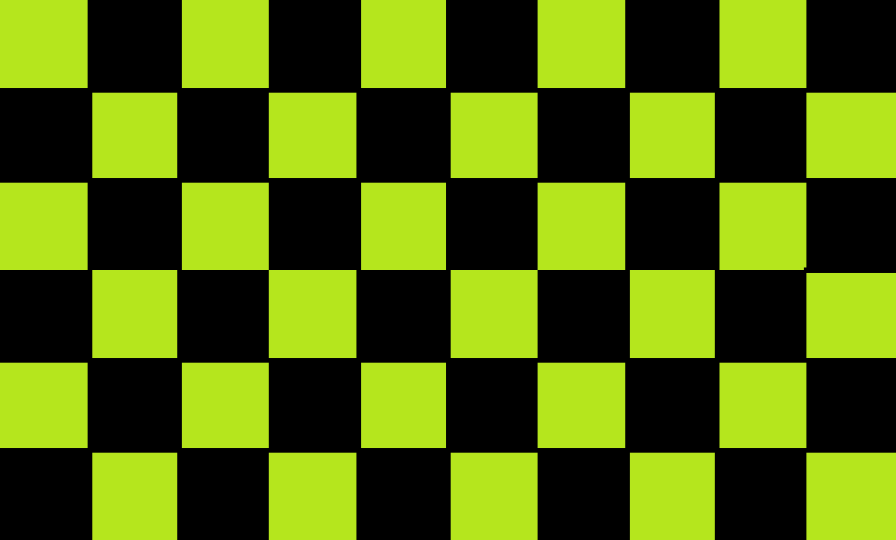
This pattern is drawn by a WebGL 2 fragment shader. Its source:

```glsl
#version 300 es
precision highp float;
// Lime and black checkerboard of 10 by 6 cells. Each lime cell is a box inset
// from the grid lines, except on every third line, where boxes meet the line.
// Coverage is summed over the four nearest cells so that all edges are smooth.

#define GRID vec2(10.0, 6.0)
#define GROUP 3.0
#define INSET_LOW 0.030
#define INSET_HIGH 0.022
#define LATE_CELL vec2(9.0, 3.0)
#define LATE_SHIFT 0.033
#define CHIP_SIZE 0.028
#define LIME vec3(0.71, 0.902, 0.114)
#define BLACK vec3(0.0)

uniform vec2 u_resolution;
out vec4 fragColor;

// Part of the pixel at p covered by the box from low to high.
float boxCoverage(vec2 p, vec2 low, vec2 high, vec2 pixel) {
    vec2 overlap = min(p + 0.5 * pixel, high) - max(p - 0.5 * pixel, low);
    vec2 part = clamp(overlap / pixel, 0.0, 1.0);
    return part.x * part.y;
}

float cellCoverage(vec2 p, vec2 cell, vec2 pixel) {
    // Only cells with an even index sum are lime.
    if (mod(cell.x + cell.y, 2.0) > 0.5) return 0.0;

    // Gaps vanish on the group lines and on the canvas border.
    vec2 place = mod(cell, GROUP);
    vec2 gapLow = step(0.5, place);
    vec2 gapHigh = step(place, vec2(GROUP - 1.5)) * step(cell, GRID - 1.5);
    vec2 low = cell + INSET_LOW * gapLow;
    vec2 high = cell + 1.0 - INSET_HIGH * gapHigh;

    // One cell starts slightly late.
    if (distance(cell, LATE_CELL) < 0.5) low.y += LATE_SHIFT;
    return boxCoverage(p, low, high, pixel);
}

void main() {
    // Grid coordinates, counted from the top left.
    vec2 uv = gl_FragCoord.xy / u_resolution;
    vec2 p = vec2(uv.x, 1.0 - uv.y) * GRID;
    vec2 pixel = GRID / u_resolution;

    float lime = 0.0;
    vec2 corner = floor(p + 0.5);
    for (int j = -1; j <= 0; j++) {
        for (int i = -1; i <= 0; i++) {
            lime += cellCoverage(p, corner + vec2(i, j), pixel);
        }
    }

    // Small chip in the corner that touches the late cell.
    lime -= boxCoverage(p, LATE_CELL - CHIP_SIZE, LATE_CELL, pixel);

    fragColor = vec4(mix(BLACK, LIME, clamp(lime, 0.0, 1.0)), 1.0);
}
```
